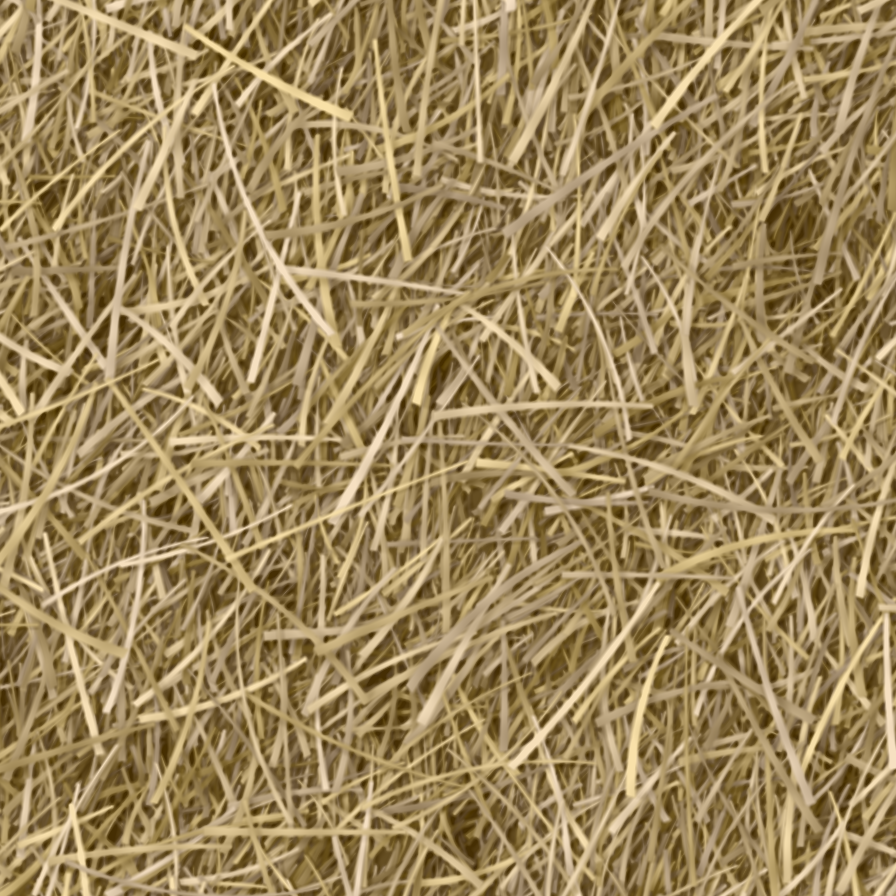
Give the GLSL for this texture, as a three.js fragment shader.

```glsl
// Tangled dry straw: many layers of thin, slightly bent stalks, painted from
// short dark ones at the back to long pale ones in front. Each layer is a
// jittered grid with one stalk per cell; every stalk shades what lies below.

#define LAYERS 20
#define STRAW_COLOR vec3(0.63, 0.54, 0.37)
#define GAP_TONE -0.30
#define BACK_TONE -0.07
#define FRONT_TONE 0.22
#define TONE_SPREAD 0.32
#define SHADOW 0.085
#define SOFTNESS 0.0029
#define LEAN 1.2
#define BACK_SIZE 0.032
#define FRONT_SIZE 0.17

varying vec2 vUv;

vec4 hash4(vec2 p) {
  vec4 q = fract(p.xyxy * vec4(0.1031, 0.1030, 0.0973, 0.1099));
  q += dot(q, q.wzxy + 33.33);
  return fract((q.xxyz + q.yzzw) * q.zywx);
}

// Layered sines, roughly -1 to 1, for drifts of direction and shade
float drift(vec2 p) {
  float a = sin(p.x * 9.0 + 2.0 * sin(p.y * 7.0 + 1.0));
  float b = sin(p.y * 13.0 - p.x * 6.0 + 2.0 * sin(p.x * 11.0));
  float c = sin(p.x * 27.0 + p.y * 19.0 + 2.0 * sin(p.y * 23.0));
  return 0.4 * a + 0.35 * b + 0.25 * c;
}

// Paints one stalk over surface, which holds (tone, tint)
vec2 paintStalk(vec2 surface, vec2 p, vec2 cell, vec2 seed, float size, float depth) {
  vec4 place = hash4(cell + seed);
  vec4 look = hash4(cell + seed + 211.0);
  vec2 center = (cell + place.xy) * size;

  // Stalk frame: along its length and across its bent axis
  float angle = LEAN + 0.3 * drift(center)
              + (place.z + place.w - 1.0) * mix(0.9, 1.9, depth);
  vec2 dir = vec2(cos(angle), sin(angle));
  vec2 d = p - center;
  float along = dot(d, dir);
  float across = dot(d, vec2(-dir.y, dir.x));
  across -= (look.x - 0.5) * 0.4 * along * along / size;

  float halfLength = size * mix(0.5, 0.92, look.y);
  float halfWidth = mix(0.0024, 0.0038, depth) * mix(0.65, 1.3, look.z);
  halfWidth *= 1.0 - 0.3 * along / halfLength;
  float ends = 1.0 - smoothstep(-SOFTNESS, SOFTNESS, abs(along) - halfLength);
  float body = 1.0 - smoothstep(-SOFTNESS, SOFTNESS, abs(across) - halfWidth);

  // Soft shadow falls to one side
  float reach = abs(across + halfWidth * 0.8);
  float shade = 1.0 - smoothstep(halfWidth, halfWidth * 3.2, reach);
  surface.x -= SHADOW * shade * ends;

  // Rounded side shading and a faint change of tone along the stalk
  float side = clamp(across / halfWidth, -1.0, 1.0);
  float tone = mix(BACK_TONE, FRONT_TONE, depth) + (look.w - 0.5) * TONE_SPREAD;
  tone += 0.03 * side + 0.04 * sin(along * 90.0 + look.x * 6.3);
  float tint = (fract(look.w * 7.0 + look.y) - 0.5) * 0.11;
  return mix(surface, vec2(tone, tint), body * ends);
}

void main() {
  float clump = smoothstep(0.1, 0.8, drift(vUv * 1.7 + 3.0));
  vec2 surface = vec2(GAP_TONE, 0.0);

  for (int i = 0; i < LAYERS; i++) {
    float depth = float(i) / float(LAYERS - 1);
    float size = mix(BACK_SIZE, FRONT_SIZE, depth * depth);
    vec2 seed = float(i) * vec2(37.0, 61.0) + 5.0;
    vec2 home = floor(vUv / size);
    for (int y = -1; y <= 1; y++) {
      for (int x = -1; x <= 1; x++) {
        vec2 cell = home + vec2(float(x), float(y));
        surface = paintStalk(surface, vUv, cell, seed, size, depth);
      }
    }
    // Hollows between the clumps sink into shade
    surface.x -= 0.03 * clump * (1.0 - depth);
  }

  // Deep shade levels off instead of falling to black
  float tone = surface.x;
  tone = max(tone, -0.2 + 0.35 * (tone + 0.2));
  tone = clamp(tone, -0.36, 0.34);
  vec3 color = STRAW_COLOR + tone + surface.y * vec3(0.15, 0.05, -1.0);
  gl_FragColor = vec4(clamp(color, 0.0, 1.0), 1.0);
}
```
